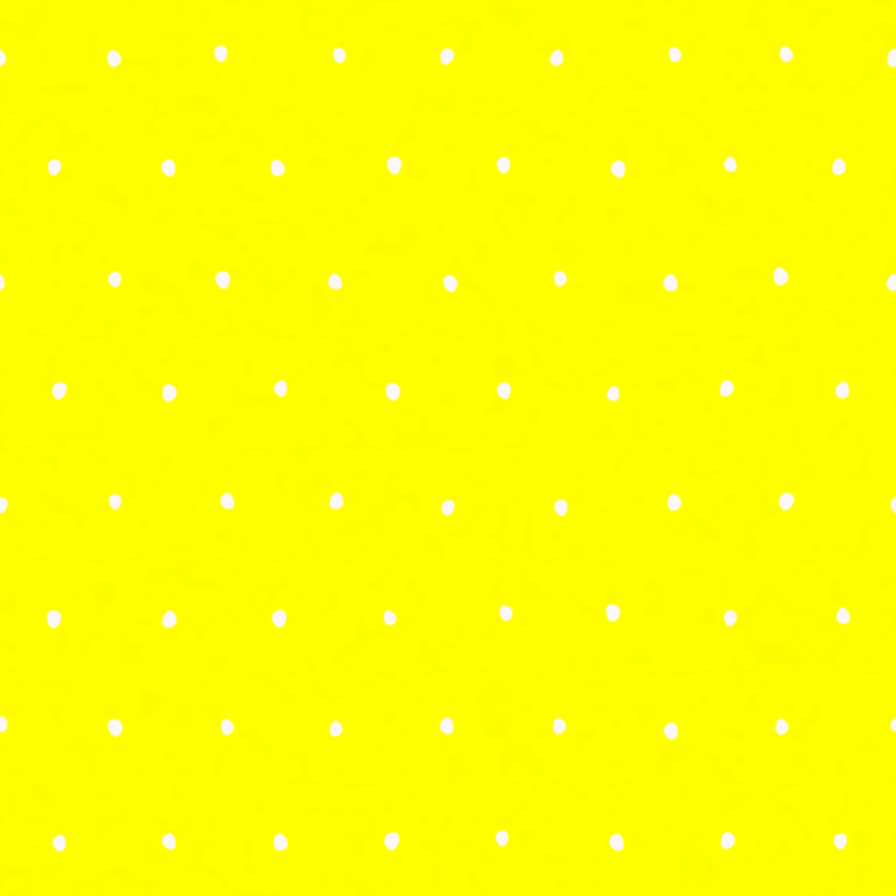
Write a WebGL 1 fragment shader that draws this pattern.

```glsl
precision highp float;
// Small hand-painted white dots in staggered rows on bright yellow.

uniform vec2 u_resolution;

#define REPEATS 8.0
#define DOT_RADII vec2(0.059, 0.073)
#define SIZE_VARIATION 0.09
#define JITTER 0.032
#define TILT 0.35
#define WOBBLE 0.05
#define EDGE_SOFTNESS 0.014
#define MOTTLE 0.012
#define GROUND_COLOR vec3(1.0, 1.0, 0.0)
#define DOT_COLOR vec3(0.99, 0.97, 0.99)

float hash(vec2 p) {
  vec3 q = fract(vec3(p.xyx) * 0.1031);
  q += dot(q, q.yzx + 33.33);
  return fract((q.x + q.y) * q.z);
}

// Random value from -1 to 1
float signedHash(vec2 cell, float seed) {
  return 2.0 * hash(cell + seed) - 1.0;
}

float valueNoise(vec2 p) {
  vec2 i = floor(p);
  vec2 f = fract(p);
  f = f * f * (3.0 - 2.0 * f);
  float low = mix(hash(i), hash(i + vec2(1.0, 0.0)), f.x);
  float high = mix(hash(i + vec2(0.0, 1.0)), hash(i + 1.0), f.x);
  return mix(low, high, f.y);
}

// Approximate signed distance to one irregular oval, in cell units
float dotDistance(vec2 local, vec2 cell) {
  vec2 offset = JITTER * vec2(signedHash(cell, 11.3), signedHash(cell, 27.9));
  vec2 p = local - offset;

  float angle = TILT * signedHash(cell, 41.7);
  float c = cos(angle);
  float s = sin(angle);
  p = vec2(c * p.x + s * p.y, c * p.y - s * p.x);

  vec2 radii = DOT_RADII * (1.0 + SIZE_VARIATION * signedHash(cell, 63.1));
  vec2 q = p / radii;
  float phase = 6.2832 * hash(cell + 85.7);
  float outline = 1.0 + WOBBLE * sin(3.0 * atan(q.y, q.x + 0.00001) + phase);
  return (length(q) - outline) * min(radii.x, radii.y);
}

void main() {
  vec2 grid = gl_FragCoord.xy / u_resolution.y * REPEATS;

  // Odd rows shift by half a step; columns wrap across the canvas
  float row = floor(grid.y);
  grid.x += 0.5 * mod(row, 2.0);
  vec2 cell = vec2(mod(floor(grid.x), REPEATS), row);
  float dist = dotDistance(fract(grid) - 0.5, cell);

  // Soft painted edge, at least one pixel wide
  float edge = max(EDGE_SOFTNESS, 0.75 * REPEATS / u_resolution.y);
  float coverage = 1.0 - smoothstep(-edge, edge, dist);

  // Barely visible unevenness of the ground
  vec3 ground = GROUND_COLOR;
  ground.rg -= MOTTLE * smoothstep(0.55, 1.0, valueNoise(grid * 9.0));

  gl_FragColor = vec4(mix(ground, DOT_COLOR, coverage), 1.0);
}
```
